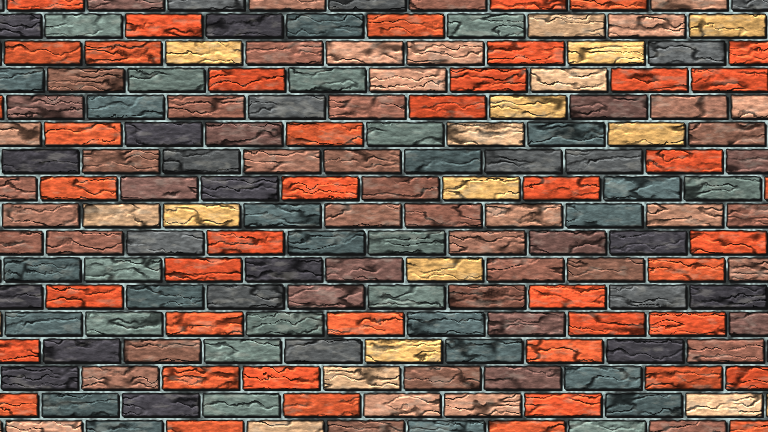
Reproduce this texture procedurally as a Shadertoy shader.

```glsl
// Brick wall of split-faced bricks in mixed fired colours, with shadowed, pale-flecked mortar.

const float ROWS = 15.94;                    // courses over the canvas height
const float PITCH = 2.97;                    // brick spacing, in course heights
const vec2 HALF_BRICK = vec2(1.405, 0.415);  // half size of a brick face
const vec3 MORTAR_DARK = vec3(0.08, 0.08, 0.08);
const vec3 MORTAR_PALE = vec3(0.66, 0.74, 0.73);

// Repeated families give the common clays more weight.
const vec3 CLAY[12] = vec3[12](
    vec3(0.86, 0.34, 0.20), vec3(0.84, 0.37, 0.22),
    vec3(0.54, 0.36, 0.30), vec3(0.58, 0.41, 0.34), vec3(0.46, 0.34, 0.31),
    vec3(0.33, 0.39, 0.39), vec3(0.36, 0.37, 0.37), vec3(0.42, 0.48, 0.45),
    vec3(0.27, 0.26, 0.28),
    vec3(0.86, 0.69, 0.53), vec3(0.92, 0.72, 0.44), vec3(0.78, 0.57, 0.46));

float hash(vec2 p) {
    vec3 q = fract(p.xyx * 0.1031);
    q += dot(q, q.yzx + 33.33);
    return fract((q.x + q.y) * q.z);
}

float noise(vec2 p) {
    vec2 cell = floor(p), f = fract(p);
    f = f * f * (3.0 - 2.0 * f);
    return mix(mix(hash(cell), hash(cell + vec2(1, 0)), f.x),
               mix(hash(cell + vec2(0, 1)), hash(cell + vec2(1, 1)), f.x), f.y);
}

float fbm(vec2 p) {
    float sum = 0.0, amp = 0.5;
    for (int i = 0; i < 4; i++) {
        sum += amp * noise(p);
        p = p * 2.03 + 17.1;
        amp *= 0.5;
    }
    return sum / 0.9375;
}

float roundBox(vec2 p, vec2 halfSize, float radius) {
    vec2 q = abs(p) - halfSize + radius;
    return length(max(q, 0.0)) + min(max(q.x, q.y), 0.0) - radius;
}

// Long wavering fissures: zero in a crack, one on the smooth ledges.
float fissures(vec2 p) {
    float bend = fbm(p * vec2(2.2, 2.6)) * 1.9;
    float field = noise(vec2(p.x * 0.8, p.y * 4.2 + bend));
    return smoothstep(0.0, 0.13, abs(field - 0.5));
}

// Layered split stone: broad ledges with fine horizontal grain.
float relief(vec2 p) {
    return 0.65 * fissures(p) + 0.6 * fbm(p * vec2(2.5, 8.0));
}

vec3 brickFace(vec2 p, vec2 id, float edge) {
    float pick = hash(id + 71.0);
    vec3 clay = CLAY[int(pick * 12.0)] * mix(0.88, 1.12, hash(id + 139.0));
    vec2 q = p + 23.0 * vec2(hash(id + 5.0), hash(id + 9.0));

    // Mottling, then light from the upper left across the relief
    float grain = fbm(q * vec2(5.0, 11.0));
    vec3 color = clay * mix(0.72, 1.32, grain);
    float slope = relief(q) - relief(q + vec2(-0.035, 0.055));
    color *= 1.0 + clamp(slope * 0.75, -0.45, 0.4);

    // Dark cracks of uneven strength and a worn, dusty bloom
    float crack = 1.0 - fissures(q);
    float strength = smoothstep(0.25, 0.6, noise(q * vec2(1.5, 2.5) + 41.0));
    color *= 1.0 - 0.6 * crack * strength;
    color = mix(color, vec3(0.78, 0.76, 0.70),
                0.28 * smoothstep(0.52, 0.8, fbm(q * vec2(2.0, 5.0) + 8.0)));

    // Lit upper arris and soot along the rim
    float topEdge = smoothstep(0.24, 0.36, p.y);
    color *= 1.0 + 0.12 * topEdge;
    return color * mix(0.38, 1.0, smoothstep(0.0, 0.07, -edge));
}

vec3 mortar(vec2 local, vec2 wall, float edge) {
    float shade = roundBox(local - vec2(0.055, -0.07), HALF_BRICK, 0.04);
    float lit = smoothstep(-0.015, 0.045, shade) * smoothstep(0.0, 0.045, edge);
    float flecks = smoothstep(0.28, 0.58, fbm(wall * vec2(1.3, 1.9)));
    vec3 pale = MORTAR_PALE * mix(0.7, 1.2, noise(wall * 11.0));
    return mix(MORTAR_DARK, pale, lit * mix(0.25, 1.0, flecks));
}

void mainImage(out vec4 fragColor, in vec2 fragCoord) {
    vec2 wall = fragCoord / iResolution.y * ROWS;
    float pixel = ROWS / iResolution.y;

    // Running bond with a slight drift in each course
    float row = floor(wall.y + 0.5);
    float drift = 0.06 + 0.3 * (hash(vec2(row, 3.0)) - 0.5);
    float x = wall.x - drift - 0.5 * PITCH * mod(row, 2.0);
    float column = floor(x / PITCH);
    vec2 id = vec2(column, row);
    vec2 local = vec2(x - (column + 0.5) * PITCH, wall.y - row);

    // Chipped brick outline
    float edge = roundBox(local, HALF_BRICK, 0.04) + 0.045 * (noise(wall * 6.0) - 0.5);
    float cover = smoothstep(0.5 * pixel, -0.5 * pixel, edge);
    vec3 color = mix(mortar(local, wall, edge), brickFace(local, id, edge), cover);
    fragColor = vec4(clamp(color, 0.0, 1.0), 1.0);
}
```
